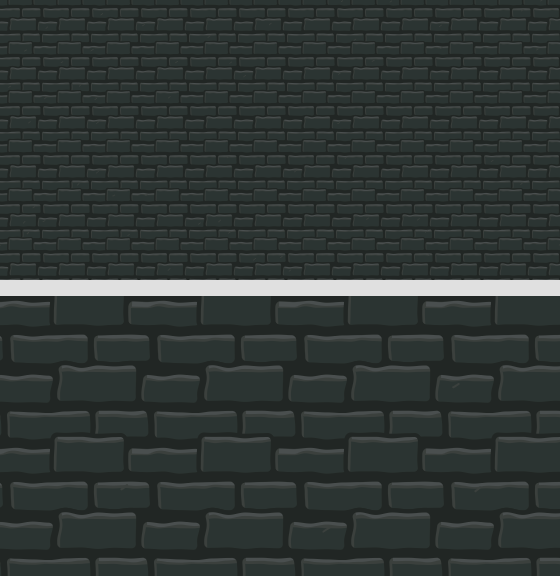
Top: the whole. Bottom: its middle third, enlarged.
This texture is drawn by a Shadertoy shader. Its source:

```glsl
// Dark stone wall: a square tile of eight bricks in four uneven courses,
// repeated about 11.4 by 5.7 times. Each brick is a rounded box with a wavy
// outline, a pale upper rim, a dim left bevel and now and then a small chip.

float hash(vec2 p) {
    vec3 q = fract(p.xyx * 0.1031);
    q += dot(q, q.yzx + 33.33);
    return fract((q.x + q.y) * q.z);
}

// Value noise that wraps after "period" cells
float tileNoise(vec2 p, float period) {
    vec2 cell = floor(p), f = fract(p);
    f = f * f * (3.0 - 2.0 * f);
    vec2 a = mod(cell, period), b = mod(cell + 1.0, period);
    return mix(mix(hash(a), hash(vec2(b.x, a.y)), f.x),
               mix(hash(vec2(a.x, b.y)), hash(b), f.x), f.y);
}

float roundedBox(vec2 p, vec2 halfSize, float radius) {
    vec2 d = abs(p) - halfSize + radius;
    return length(max(d, 0.0)) + min(max(d.x, d.y), 0.0) - radius;
}

float segment(vec2 p, vec2 a, vec2 b) {
    vec2 ab = b - a;
    return length(p - a - ab * clamp(dot(p - a, ab) / dot(ab, ab), 0.0, 1.0));
}

// Antialiased coverage of the inside of a distance field
float cover(float d, float pixel) {
    return clamp(0.5 - d / pixel, 0.0, 1.0);
}

void mainImage(out vec4 fragColor, in vec2 fragCoord) {
    const vec3 mortar = vec3(0.13, 0.15, 0.14);
    const vec3 stone  = vec3(0.17, 0.205, 0.195);
    const vec3 bevel  = vec3(0.23, 0.25, 0.24);
    const vec3 rim    = vec3(0.29, 0.31, 0.31);

    // Bricks as left, top, right, bottom in tile units, y downwards
    const vec4 bricks[8] = vec4[8](
        vec4(0.07, 0.27, 0.60, 0.45), vec4(0.64, 0.27, 1.02, 0.45),
        vec4(0.395, 0.48, 0.93, 0.72), vec4(0.97, 0.54, 1.35, 0.725),
        vec4(0.05, 0.79, 0.61, 0.97), vec4(0.645, 0.79, 1.00, 0.96),
        vec4(0.88, 1.04, 1.36, 1.20), vec4(0.37, 0.96, 0.845, 1.20));

    float pixel = 5.714 / iResolution.y;
    vec2 p = vec2(fragCoord.x, iResolution.y - fragCoord.y) * pixel
           - vec2(3.81, 1.905);

    // Uneven outlines, the same in every tile
    vec2 wobble = vec2(tileNoise(p * 9.0, 9.0), tileNoise(p * 9.0 + 4.0, 9.0));
    vec2 warped = p + 0.022 * (wobble - 0.5);
    float ripple = tileNoise(p * 13.0, 13.0);

    vec3 color = mortar;
    for (int i = 0; i < 8; i++) {
        vec4 b = bricks[i];
        vec2 halfSize = 0.5 * (b.zw - b.xy);
        vec2 q = warped - 0.5 * (b.xy + b.zw);
        vec2 repeatId = round(q);
        q -= repeatId;
        float d = roundedBox(q, halfSize, 0.03);

        // Upper rim and left bevel
        float fromTop = q.y + halfSize.y;
        float fromLeft = q.x + halfSize.x;
        float rimDepth = 0.012 + 0.016 * ripple;
        float bevelDepth = rimDepth + 0.004 + 0.022 * wobble.y;
        vec3 face = mix(stone, bevel, cover(min(fromTop - bevelDepth,
                                                fromLeft - 0.018), pixel));
        float rimShape = max(fromTop - rimDepth, 0.025 - fromLeft);
        face = mix(face, rim, cover(rimShape, pixel));

        // Rare chips, placed anew in each repeat
        vec2 seed = repeatId + vec2(17.0 * float(i) + 60.0, 40.0);
        vec2 chipAt = (vec2(hash(seed + 5.3), hash(seed + 9.7)) - 0.5) * halfSize;
        float chip = segment(q, chipAt, chipAt + vec2(0.035, -0.025)) - 0.007;
        face = mix(face, bevel, cover(chip, pixel) * step(0.88, hash(seed)));

        // A mortar border notches any earlier brick it overlaps
        color = mix(color, mortar, cover(d - 0.03, pixel));
        color = mix(color, face, cover(d, pixel));
    }
    fragColor = vec4(color, 1.0);
}
```
